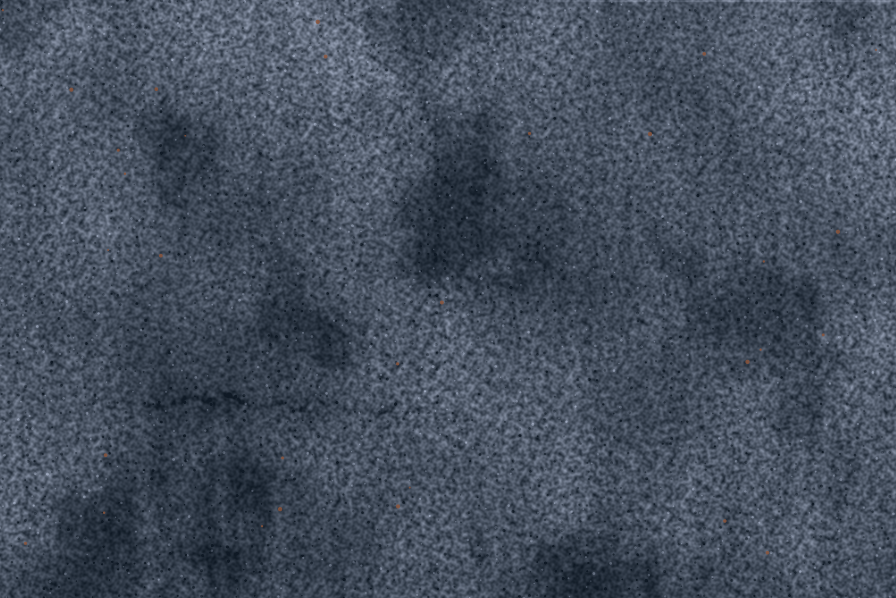
Reproduce this texture procedurally as a Shadertoy shader.

```glsl
// Weathered blue-grey concrete: fine grain, dark stains, hairline cracks and rust flecks.
#define BASE_TONE 0.288
#define CLOUD_DEPTH 0.13
#define STAIN_DEPTH 0.10
#define GRAIN_DEPTH 0.165
#define GRAIN_SCALE 165.0
#define STREAK_DEPTH 0.05
#define PIT_DEPTH 0.13
#define CHIP_LIGHT 0.17
#define CRACK_DEPTH 0.10
#define RUST_COLOUR vec3(0.56, 0.33, 0.22)

vec2 hash2(vec2 p) {
    vec3 q = fract(p.xyx * vec3(0.1031, 0.1030, 0.0973));
    q += dot(q, q.yzx + 33.33);
    return fract((q.xx + q.yz) * q.zy);
}

float cornerSlope(vec2 cell, vec2 corner, vec2 f) {
    float angle = 6.2832 * hash2(cell + corner).x;
    return dot(vec2(cos(angle), sin(angle)), f - corner);
}

float gradientNoise(vec2 p) {
    vec2 cell = floor(p), f = p - cell;
    vec2 u = f * f * f * (f * (f * 6.0 - 15.0) + 10.0);
    float low = mix(cornerSlope(cell, vec2(0, 0), f), cornerSlope(cell, vec2(1, 0), f), u.x);
    float high = mix(cornerSlope(cell, vec2(0, 1), f), cornerSlope(cell, vec2(1, 1), f), u.x);
    return mix(low, high, u.y);
}

float fbm(vec2 p) {
    float sum = 0.0, weight = 1.0;
    for (int i = 0; i < 6; i++) {
        sum += weight * gradientNoise(p);
        p = mat2(1.6, 1.2, -1.2, 1.6) * p + 17.3;
        weight *= 0.6;
    }
    return sum;
}

// One round speck in a random share of the grid cells
float specks(vec2 p, float cellSize, float share, float radius, float pixel) {
    vec2 grid = p / cellSize, id = floor(grid);
    vec2 centre = 0.3 + 0.4 * hash2(id + 7.0);
    vec2 pick = hash2(id + 91.0);
    float r = radius * mix(0.4, 1.0, pick.y);
    float d = length(grid - id - centre) * cellSize;
    return step(pick.x, share) * (1.0 - smoothstep(r - 0.6 * pixel, r + 0.6 * pixel, d));
}

// Broken, wavering line between two x positions
float crack(vec2 p, float from, float to, float height) {
    float path = height + 0.05 * gradientNoise(vec2(p.x * 5.0, height * 40.0))
               + 0.02 * gradientNoise(vec2(p.x * 22.0, height * 70.0));
    float d = abs(p.y - path);
    float extent = smoothstep(from, from + 0.15, p.x) * (1.0 - smoothstep(to - 0.1, to, p.x));
    float gaps = smoothstep(-0.25, 0.2, gradientNoise(p * 24.0));
    return extent * (gaps * (1.0 - smoothstep(0.001, 0.007, d)) + 0.35 * exp(-d * 60.0));
}

void mainImage(out vec4 fragColor, in vec2 fragCoord) {
    vec2 p = fragCoord / iResolution.y;
    float pixel = 1.0 / iResolution.y;

    // Broad pale clouds and ragged dark stains
    float cloud = fbm(p * 1.9 + 4.7);
    float stain = smoothstep(0.12, 0.55, fbm(p * vec2(2.9, 2.5) + 31.4));
    float tone = BASE_TONE + CLOUD_DEPTH * cloud - STAIN_DEPTH * stain;
    tone += 0.03 * (p.y - 0.5);

    // Faint vertical run marks
    tone += STREAK_DEPTH * gradientNoise(p * vec2(38.0, 2.5) + 9.0);

    // Fine grain, stronger where the surface is pale
    vec2 turned = mat2(0.83, 0.56, -0.56, 0.83) * p + 3.0;
    float grain = gradientNoise(turned * GRAIN_SCALE)
                + gradientNoise(turned.yx * GRAIN_SCALE * 0.53 + 50.0);
    tone += GRAIN_DEPTH * grain * clamp(1.1 + 0.6 * cloud - 0.35 * stain, 0.6, 1.5);

    // Dark pits, pale chips and cracks
    tone -= PIT_DEPTH * specks(p + 2.3, 0.014, 0.25, 0.0026, pixel);
    tone += CHIP_LIGHT * specks(turned + 5.1, 0.015, 0.11, 0.0024, pixel);
    tone -= CRACK_DEPTH * crack(p, 0.18, 0.84, 0.31);
    tone -= 0.5 * CRACK_DEPTH * crack(p, 0.40, 0.72, 0.81);

    // Thin worn rim along the top right
    tone += 0.12 * smoothstep(0.995, 0.998, p.y) * smoothstep(0.8, 1.1, p.x);
    tone = clamp(tone, 0.06, 0.62);

    // Blue-grey tint and sparse rust flecks
    vec3 colour = vec3(tone, tone + 0.04, tone * 1.07 + 0.08);
    float rust = specks(turned + 8.6, 0.04, 0.035, 0.0036, pixel);
    colour = mix(colour, RUST_COLOUR, 0.8 * rust);
    fragColor = vec4(colour, 1.0);
}
```
